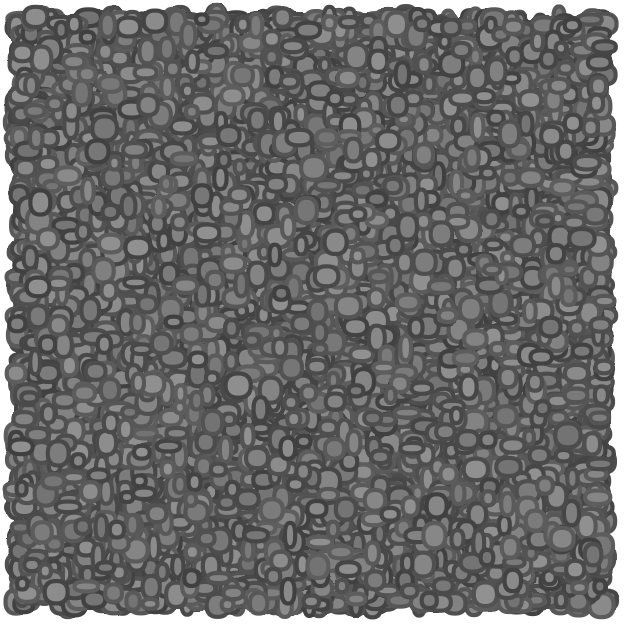
A Shadertoy shader for this pattern:

```glsl
// A square heap of small grey pebbles with thick dark rims on white.
// Every grid cell scatters several axis-aligned rounded ovals with a random
// depth; each point shows its topmost oval, blended over the next at the rim.

const vec3  PAPER       = vec3(1.0);
const float CELL        = 0.023;              // spacing of the scatter grid
const float CELLS       = 40.0;               // cells along each side of the heap
const vec2  HEAP_CORNER = vec2(0.025, 0.054); // lower left corner of the heap
const int   PER_CELL    = 5;                  // pebbles scattered in each cell
const vec2  CORE_RADIUS = vec2(0.0043, 0.0165); // smallest and largest half axis
const float RIM_WIDTH   = 0.0065;
const float SQUARENESS  = 2.4;                // 2 is an ellipse, more is boxier
const vec2  RIM_GREY    = vec2(0.25, 0.37);   // darkest and lightest rim
const vec2  CORE_GREY   = vec2(0.45, 0.57);   // darkest and lightest core

// Three random values from a cell, a pebble index and a salt
vec3 hash3(vec2 cell, float index, float salt) {
    vec3 seed = vec3(cell, index * 7.31 + salt);
    return fract(sin(vec3(dot(seed, vec3(127.1, 311.7, 74.7)),
                          dot(seed, vec3(269.5, 183.3, 246.1)),
                          dot(seed, vec3(113.5, 271.9, 124.6)))) * 43758.5453);
}

// Approximate signed distance to a superellipse
float ovalDistance(vec2 p, vec2 radii) {
    vec2 q = max(abs(p) / radii, 0.001);
    vec2 slope = pow(q, vec2(SQUARENESS - 1.0));
    float k = pow(dot(slope, q), 1.0 / SQUARENESS);
    vec2 gradient = slope / radii * pow(k, 1.0 - SQUARENESS);
    return (k - 1.0) / length(gradient);
}

// Coverage of a shape, softened over one pixel
float coverage(float dist, float pixel) {
    return clamp(0.5 - dist / pixel, 0.0, 1.0);
}

void mainImage(out vec4 fragColor, in vec2 fragCoord) {
    float pixel = 1.0 / min(iResolution.x, iResolution.y);
    vec2 p = fragCoord * pixel - HEAP_CORNER;
    vec2 home = floor(p / CELL);

    // Each record holds depth, grey and coverage
    vec3 top = vec3(-1.0, PAPER.x, 0.0);
    vec3 below = top;

    for (int y = -1; y <= 1; y++)
    for (int x = -1; x <= 1; x++) {
        vec2 cell = home + vec2(x, y);
        if (any(lessThan(cell, vec2(0.0))) ||
            any(greaterThanEqual(cell, vec2(CELLS)))) continue;

        for (int i = 0; i < PER_CELL; i++) {
            // Position and stacking order
            vec3 place = hash3(cell, float(i), 1.7);
            if (place.z < below.x) continue;
            vec2 local = p - (cell + place.xy) * CELL;

            // Shape: independent half axes plus a rim of constant width
            vec3 form = hash3(cell, float(i), 53.9);
            vec2 core = mix(CORE_RADIUS.xx, CORE_RADIUS.yy, form.xy);
            vec2 outer = core + RIM_WIDTH;
            if (any(greaterThan(abs(local), outer + pixel))) continue;
            float cover = coverage(ovalDistance(local, outer), pixel);
            if (cover <= 0.0) continue;

            // Tone of core and rim
            float coreTone = mix(CORE_GREY.x, CORE_GREY.y, form.z);
            float rimTone = mix(RIM_GREY.x, RIM_GREY.y, fract(form.z * 17.0 + form.x));
            float inside = coverage(ovalDistance(local, core), pixel);
            vec3 pebble = vec3(place.z, mix(rimTone, coreTone, inside), cover);

            // Keep the two topmost pebbles
            if (pebble.x > top.x) {
                below = top;
                top = pebble;
            } else {
                below = pebble;
            }
        }
    }

    vec3 base = below.x < 0.0 ? PAPER : vec3(below.y);
    fragColor = vec4(mix(base, vec3(top.y), top.z), 1.0);
}
```
